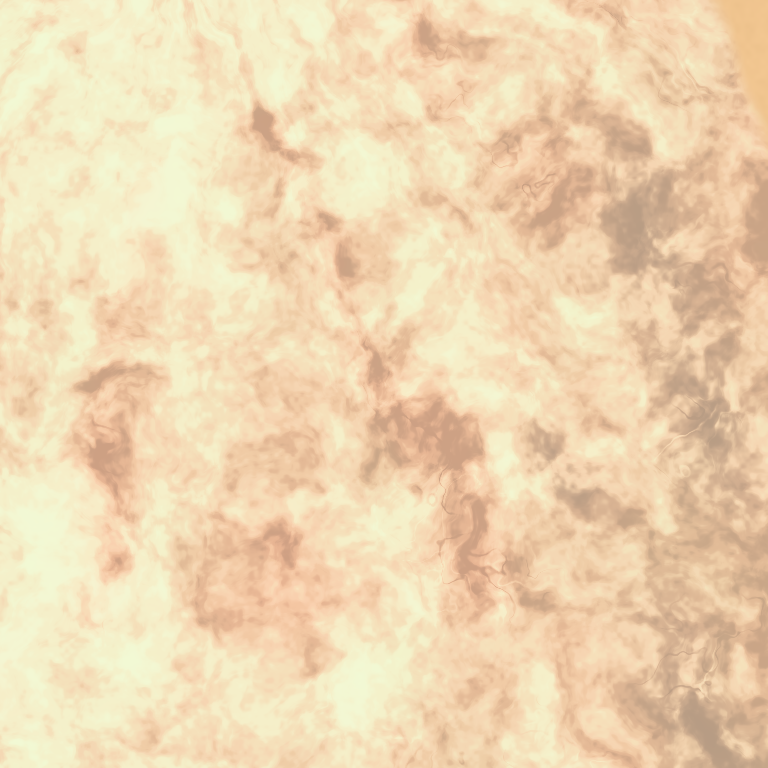
This texture is drawn by a WebGL 2 fragment shader. Its source:

```glsl
#version 300 es
precision highp float;

uniform vec2 u_resolution;
out vec4 outColor;

// Ramp from light to dark stone
const vec3 CREAM  = vec3(0.96, 0.94, 0.79);
const vec3 IVORY  = vec3(0.96, 0.88, 0.73);
const vec3 PEACH  = vec3(0.96, 0.84, 0.70);
const vec3 SAND   = vec3(0.94, 0.80, 0.65);
const vec3 CLAY   = vec3(0.89, 0.73, 0.59);
const vec3 UMBER  = vec3(0.79, 0.65, 0.53);
const vec3 MINT   = vec3(0.95, 0.98, 0.84);
const vec3 GREY   = vec3(0.68, 0.59, 0.51);
const vec3 OCHRE  = vec3(0.94, 0.77, 0.56);

const vec2  FAN_APEX = vec2(0.25, 1.25);
const float BIAS = -0.68;
const float CONTRAST = 1.9;
const float STREAK_GAIN = 1.5;
const float BLOTCH_GAIN = 1.7;
const float GRAIN_GAIN = 0.75;
const float FOLD_GAIN = 1.1;

float hash(vec2 p) {
  vec3 q = fract(vec3(p.xyx) * 0.1031);
  q += dot(q, q.yzx + 33.33);
  return fract((q.x + q.y) * q.z);
}

// Value noise in -1..1
float noise(vec2 p) {
  vec2 i = floor(p), f = fract(p);
  f = f * f * (3.0 - 2.0 * f);
  float low = mix(hash(i), hash(i + vec2(1, 0)), f.x);
  float high = mix(hash(i + vec2(0, 1)), hash(i + vec2(1, 1)), f.x);
  return 2.0 * mix(low, high, f.y) - 1.0;
}

float fbm(vec2 p) {
  float sum = 0.0, weight = 0.5;
  for (int i = 0; i < 5; i++) {
    sum += weight * noise(p);
    p = mat2(0.8, 0.6, -0.6, 0.8) * p * 2.03 + 17.3;
    weight *= 0.52;
  }
  return sum;
}

// Soft ellipse, turned by an angle
float patchMask(vec2 p, vec2 center, vec2 radius, float angle) {
  float c = cos(angle), s = sin(angle);
  vec2 q = mat2(c, -s, s, c) * (p - center) / radius;
  return exp(-dot(q, q));
}

// Soft band along a segment, widening from start to end
float vein(vec2 p, vec2 a, vec2 b, float startWidth, float endWidth) {
  vec2 ab = b - a;
  float t = clamp(dot(p - a, ab) / dot(ab, ab), 0.0, 1.0);
  float d = length(p - a - ab * t) / mix(startWidth, endWidth, t);
  return exp(-d * d);
}

// Thin curved line at the zero crossings of a noise
float fold(vec2 p, float width) {
  return 1.0 - smoothstep(0.0, width, abs(noise(p)));
}

vec3 stoneRamp(float t) {
  vec3 c = mix(CREAM, IVORY, smoothstep(0.08, 0.28, t));
  c = mix(c, PEACH, smoothstep(0.28, 0.50, t));
  c = mix(c, SAND, smoothstep(0.50, 0.70, t));
  c = mix(c, CLAY, smoothstep(0.70, 0.87, t));
  return mix(c, UMBER, smoothstep(0.87, 0.98, t));
}

void main() {
  vec2 uv = gl_FragCoord.xy / u_resolution;
  vec2 warp = vec2(fbm(uv * 7.0 + 3.1), fbm(uv * 7.0 + 41.7));
  vec2 p = uv + 0.07 * warp;

  // Broad layout: veins, warm stains and grey shadows
  float side = smoothstep(0.35, 1.05, p.x + 0.35 * (0.5 - p.y));
  float veins = vein(p, vec2(0.33, 0.86), vec2(0.64, 0.25), 0.028, 0.06)
    + 0.8 * vein(p, vec2(0.20, 0.76), vec2(0.10, 0.22), 0.02, 0.04)
    + 0.7 * vein(p, vec2(0.52, 0.97), vec2(0.77, 0.69), 0.04, 0.025)
    + 0.6 * vein(p, vec2(0.19, 0.45), vec2(0.36, 0.30), 0.05, 0.03);
  float stain = patchMask(p, vec2(0.37, 0.22), vec2(0.10, 0.09), 0.5);
  float pale = patchMask(p, vec2(0.12, 0.83), vec2(0.10, 0.16), 0.0)
    + patchMask(p, vec2(0.03, 0.24), vec2(0.07, 0.13), 0.0)
    + patchMask(p, vec2(0.20, 0.16), vec2(0.07, 0.05), 0.3)
    + 0.8 * patchMask(p, vec2(0.47, 0.12), vec2(0.08, 0.12), 0.5);
  float shade = patchMask(p, vec2(0.86, 0.70), vec2(0.06, 0.11), 0.5)
    + patchMask(p, vec2(0.94, 0.46), vec2(0.06, 0.14), 0.6)
    + patchMask(p, vec2(0.91, 0.07), vec2(0.06, 0.12), 0.4);
  float knot = patchMask(p, vec2(0.76, 0.38), vec2(0.035, 0.065), 0.6);

  // Streaks fan out from above; blotches and grain lie over them
  vec2 ray = p - FAN_APEX;
  vec2 fan = vec2(16.0 * atan(ray.x, -ray.y), 4.0 * length(ray));
  float streak = fbm(fan + 9.0);
  float blotch = fbm(p * 24.0 + 5.0);
  float grain = 0.6 * noise(uv * 75.0 + 3.0 * warp) + 0.4 * noise(uv * 150.0);
  float rough = clamp(veins + side + knot, 0.0, 1.0);
  float broken = smoothstep(-0.1, 0.5, fbm(uv * 9.0 + 70.0));
  float darkFold = fold(fan * vec2(1.6, 2.5) + 3.0 * warp, 0.13) * broken * rough;
  float paleFold = fold(p * 21.0 + 2.0 * warp + 30.0, 0.16) * broken * side;

  float tone = BIAS + 1.25 * side + 1.5 * veins * (0.8 + blotch) + 1.5 * stain
    + 0.7 * shade + 1.2 * knot - 0.9 * pale
    + STREAK_GAIN * streak + BLOTCH_GAIN * blotch + GRAIN_GAIN * grain
    + FOLD_GAIN * (darkFold - 0.9 * paleFold);
  float t = 1.0 / (1.0 + exp(-CONTRAST * tone));

  // Tints: pink veins, mint highlights, grey shadows, ochre corner
  vec3 color = stoneRamp(t);
  color = mix(color, MINT, 0.8 * (1.0 - smoothstep(0.0, 0.07, t)));
  color += vec3(0.012, -0.018, -0.012) * (clamp(veins + stain, 0.0, 1.0) + fbm(p * 8.0 + 90.0));
  float greyness = clamp(shade + 1.3 * knot, 0.0, 1.0) * smoothstep(0.5, 1.0, t);
  color = mix(color, GREY, 0.65 * greyness);
  float corner = smoothstep(0.0, 0.03, uv.x - 0.92 - 0.35 * (1.0 - uv.y) + 0.02 * warp.x);
  color = mix(color, OCHRE + 0.012 * grain, corner * smoothstep(0.76, 0.81, uv.y));
  outColor = vec4(clamp(color, 0.0, 1.0), 1.0);
}
```
